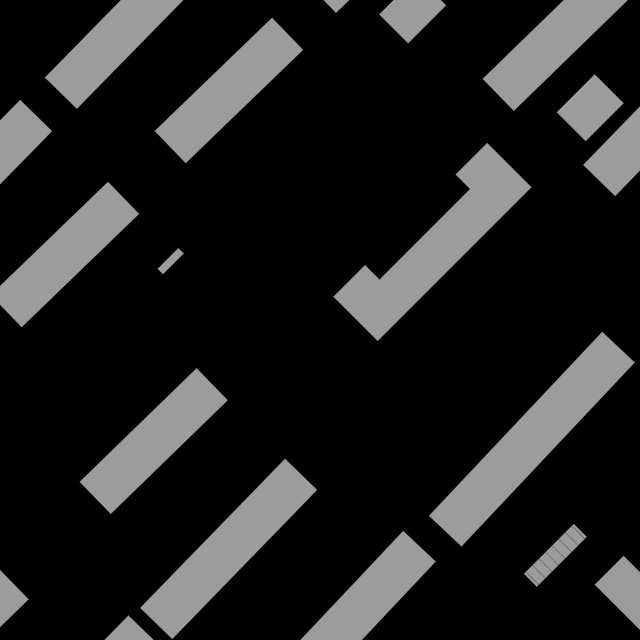
Reproduce this pattern procedurally as a three.js fragment shader.

```glsl
varying vec2 vUv;

const vec3 GROUND_COLOR = vec3(0.0);
const vec3 BAR_COLOR = vec3(0.61);
const vec3 TICK_COLOR = vec3(0.47);

const float EDGE = 0.0011;
const float LANE_PITCH = 0.18;
const float LANE_SHIFT = -0.02;
const float LANE_SWAY = 0.03;
const float SLOT_PITCH = 0.42;
const float SLIDE = 0.075;
const float BAR_HALF_WIDTH = 0.035;
const float BAR_LENGTH = 0.255;
const float LENGTH_GROWTH = 0.07;
const float TILT = 0.03;
const vec2 STUB_HALF = vec2(0.042, 0.032);
const vec2 STUB_OFFSET = vec2(-0.04, 0.114);
const vec2 HOOK_HALF = vec2(0.17, 0.049);
const float HOOK_OFFSET = 0.088;
const vec2 NOTCH_HALF = vec2(0.1, 0.032);
const vec2 CROSS_HALF = vec2(0.032, 0.09);
const vec2 STROKE_HALF = vec2(0.023, 0.006);
const float STROKE_SCALE = 2.4;
const float TICK_PITCH = 0.0145;
const float TICK_HALF_WIDTH = 0.0009;

float box(vec2 p, vec2 halfSize) {
  vec2 d = abs(p) - halfSize;
  return length(max(d, 0.0)) + min(max(d.x, d.y), 0.0);
}

float cover(float d) {
  return 1.0 - smoothstep(-EDGE, EDGE, d);
}

vec2 turn(vec2 p, float angle) {
  float c = cos(angle);
  float s = sin(angle);
  return vec2(c * p.x - s * p.y, s * p.x + c * p.y);
}

// Bar with its middle cut back on one side
float hookedBar(vec2 p) {
  float notch = box(p + vec2(0.0, HOOK_HALF.y), NOTCH_HALF);
  return max(box(p, HOOK_HALF), -notch);
}

// Bars of one lane and slot, slid along the lane by a sine
float barCell(vec2 p, float lane, float slot) {
  float slide = SLIDE * sin(0.873 * lane - 1.745 * slot + 1.92) - 0.07;
  vec2 q = p - vec2((slot + 0.5) * SLOT_PITCH + slide, 0.0);

  if (lane == 0.0 && slot == 0.0) return hookedBar(q - vec2(0.0, HOOK_OFFSET));
  if (lane == 1.0 && slot == 0.0) return 1.0;

  float len = BAR_LENGTH + LENGTH_GROWTH * max(lane, 0.0);
  vec2 r = turn(q, TILT * sin(lane - 0.5));
  float d = box(r, vec2(0.5 * len, BAR_HALF_WIDTH));
  if (slot > 0.5) d = min(d, box(q - STUB_OFFSET, STUB_HALF));
  return d;
}

void main() {
  // Diagonal frame: x along the bars, y across the lanes
  vec2 c = vUv - 0.5;
  vec2 p = vec2(c.x + c.y, c.x - c.y) * 0.70710678;

  float d = 1.0;
  float ticks = 0.0;

  for (int j = -3; j <= 4; j++) {
    float lane = float(j);
    float laneY = lane * LANE_PITCH + LANE_SHIFT;
    vec2 q = p - vec2(0.0, laneY - LANE_SWAY * cos(1.3 * lane));

    if (mod(lane, 4.0) > 2.5) {
      // Quiet lane: one small stroke, ticked when large
      float large = step(0.0, lane);
      vec2 s = p - vec2(0.1 * large - 0.1, laneY - 0.03 * (1.0 - large));
      d = min(d, box(s, STROKE_HALF * mix(1.0, STROKE_SCALE, large)));
      float tick = abs(fract(s.x / TICK_PITCH) - 0.5) * TICK_PITCH;
      float inside = cover(box(s, STROKE_HALF * STROKE_SCALE));
      ticks = max(ticks, large * inside * cover(tick - TICK_HALF_WIDTH));
    } else if (j == 4) {
      // Corner lane: one bar set crosswise
      d = min(d, box(q - vec2(0.043, 0.0), CROSS_HALF));
    } else {
      for (int k = -2; k <= 1; k++) {
        d = min(d, barCell(q, lane, float(k)));
      }
    }
  }

  vec3 barColor = mix(BAR_COLOR, TICK_COLOR, ticks);
  gl_FragColor = vec4(mix(GROUND_COLOR, barColor, cover(d)), 1.0);
}
```
